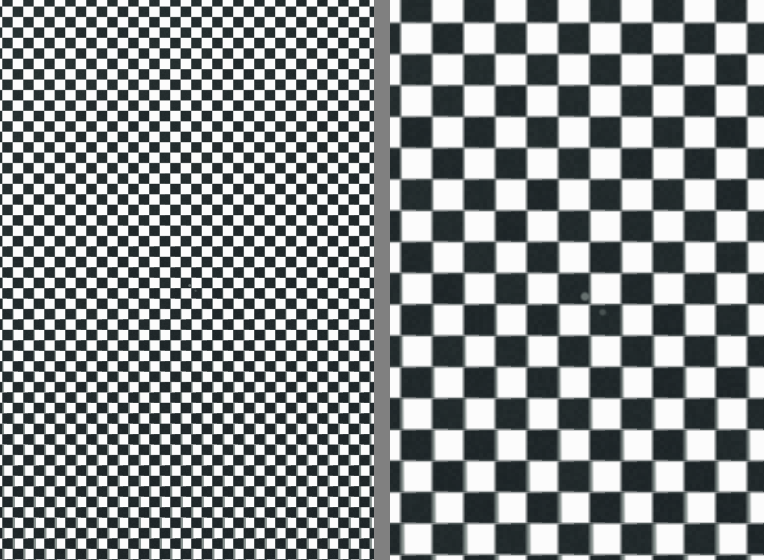
Left: the whole. Right: its middle third, enlarged.
Write a Shadertoy shader that draws this pattern.

```glsl
// A fine checkerboard of dark and white squares with slightly soft edges.
// Two triangle waves are multiplied to get the squares; a grey-green lip grows
// along the left side of the white squares toward the bottom of the canvas.

const vec2 CELLS = vec2(35.63, 53.70);   // squares across and down
const vec2 OFFSET = vec2(0.21, 0.63);    // part of a square cut at left and top
const float SOFTNESS = 0.06;             // edge half width, in squares

const vec3 WHITE = vec3(0.99);
const vec3 DARK = vec3(0.12, 0.15, 0.16);
const vec3 FADED_DARK = vec3(0.16, 0.20, 0.20);
const vec3 LIP_GREY = vec3(0.52, 0.56, 0.55);

float hash(vec2 p) {
    p = fract(p * vec2(0.1031, 0.1173));
    p += dot(p, p.yx + 33.33);
    return fract((p.x + p.y) * p.x * 37.0);
}

// Signed distance to the nearest whole number, positive in even cells.
vec2 evenCellDistance(vec2 t) {
    return 0.5 - abs(mod(t + 0.5, 2.0) - 1.0);
}

// 1 in white squares, 0 in dark ones.
float checker(vec2 grid, vec2 halfWidth) {
    vec2 side = clamp(evenCellDistance(grid) / halfWidth, -1.0, 1.0);
    return 0.5 + 0.5 * side.x * side.y;
}

// Strip along the left side of each white square.
float leftLip(vec2 grid, float thickness, float halfWidth) {
    float parity = mod(floor(grid.y), 2.0);
    float x = mod(grid.x + parity + 0.5, 2.0) - 0.5;
    return 1.0 - smoothstep(thickness - halfWidth, thickness + halfWidth, x);
}

// Small round fleck, soft at its rim.
float fleck(vec2 grid, vec2 center, float radius, float blur) {
    return 1.0 - smoothstep(radius - blur, radius + blur, length(grid - center));
}

void mainImage(out vec4 fragColor, in vec2 fragCoord) {
    vec2 uv = fragCoord / iResolution.xy;
    vec2 down = vec2(uv.x, 1.0 - uv.y);
    vec2 grid = down * CELLS - OFFSET;
    vec2 halfWidth = max(vec2(SOFTNESS), 0.5 * CELLS / iResolution.xy);

    // Dark squares: a little paler toward the upper left, uneven per square
    float tone = hash(floor(grid) + 7.0);
    float grain = hash(floor(grid * 8.0) + 91.0);
    float fade = 0.75 - 0.7 * down.y - 0.35 * down.x + 0.4 * (tone - 0.5);
    vec3 dark = mix(DARK, FADED_DARK, clamp(fade, 0.0, 1.0));
    dark += 0.02 * (grain - 0.5);

    // White squares with the lip widening downward
    float thickness = 0.22 * smoothstep(0.25, 1.0, down.y);
    float lip = leftLip(grid, thickness, halfWidth.x);
    lip *= smoothstep(0.2, 0.55, down.y);
    vec3 white = mix(WHITE, LIP_GREY, lip);

    vec3 color = mix(dark, white, checker(grid, halfWidth));

    // Worn spot near the middle
    float blur = halfWidth.x;
    float wear = 0.7 * fleck(grid, vec2(17.86, 26.75), 0.13, blur);
    wear = max(wear, 0.4 * fleck(grid, vec2(18.42, 27.25), 0.10, blur));
    color = mix(color, LIP_GREY, wear);

    fragColor = vec4(color, 1.0);
}
```
